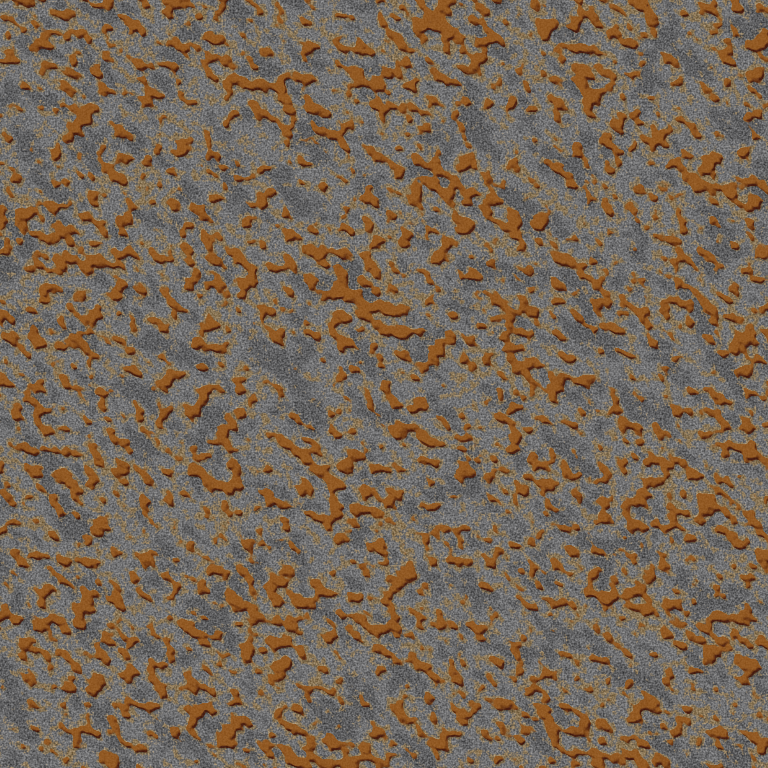
A Shadertoy shader for this texture:

```glsl
const vec3 STEEL = vec3(0.45, 0.45, 0.455);
const vec3 DARK_STEEL = vec3(0.345, 0.345, 0.35);
const vec3 TAN_STAIN = vec3(0.53, 0.45, 0.325);
const vec3 RUST = vec3(0.57, 0.35, 0.14);
const vec3 BROWN_RUST = vec3(0.45, 0.245, 0.09);
const vec3 RUST_SHADOW = vec3(0.28, 0.115, 0.07);
const vec2 STREAK_DIR = vec2(0.78, -0.626);
const vec2 LIGHT_DIR = vec2(-0.5, 0.866);
const float RUST_LEVEL = 0.19;

// Unit gradient for a lattice cell, from an integer hash
vec2 cellGradient(vec2 cell) {
    uvec2 c = uvec2(ivec2(cell));
    uint n = c.x * 1597334677u ^ c.y * 3812015801u;
    n = (n ^ (n >> 15u)) * 2246822519u;
    n = (n ^ (n >> 13u)) * 3266489917u;
    n ^= n >> 16u;
    float angle = float(n & 65535u) / 65536.0 * 6.28319;
    return vec2(cos(angle), sin(angle));
}

float gradientNoise(vec2 p) {
    vec2 cell = floor(p), f = p - cell;
    vec2 w = f * f * f * (f * (f * 6.0 - 15.0) + 10.0);
    vec2 e = vec2(1.0, 0.0);
    float a = dot(cellGradient(cell), f);
    float b = dot(cellGradient(cell + e.xy), f - e.xy);
    float c = dot(cellGradient(cell + e.yx), f - e.yx);
    float d = dot(cellGradient(cell + e.xx), f - e.xx);
    return mix(mix(a, b, w.x), mix(c, d, w.x), w.y);
}

// Rotated coordinates, scaled separately along and across the streaks
vec2 streakSpace(vec2 p, float along, float across) {
    vec2 normalDir = vec2(-STREAK_DIR.y, STREAK_DIR.x);
    return vec2(dot(p, STREAK_DIR) * along, dot(p, normalDir) * across);
}

// Raised rust: small lumps gathered into broad slanted streaks
float rustHeight(vec2 p) {
    float streaks = gradientNoise(streakSpace(p, 6.0, 15.0) + 31.7);
    float lumps = gradientNoise(streakSpace(p, 40.0, 60.0));
    float ragged = gradientNoise(streakSpace(p, 88.0, 115.0) + 9.3);
    return lumps + 0.38 * ragged + 0.42 * streaks;
}

float grainNoise(vec2 p) {
    return gradientNoise(p * 333.0 + 5.1) + gradientNoise(p * 471.0 + 71.3);
}

// Speckled steel with darker patches and tan stains around the rust
vec3 groundColor(vec2 p, float height, float grain) {
    float patches = gradientNoise(streakSpace(p, 14.0, 28.0) + 17.9)
                  + 0.6 * gradientNoise(streakSpace(p, 55.0, 85.0) + 43.1);
    float ragged = gradientNoise(p * 130.0 + 3.7);
    float darkness = smoothstep(0.0, 0.45, patches - 0.35 * height);
    float stain = height + 0.55 * ragged - 0.35 * patches + 0.22 * grain;
    vec3 steel = mix(STEEL, DARK_STEEL, 0.8 * darkness);
    return mix(steel, TAN_STAIN, smoothstep(-0.12, 0.22, stain));
}

// Orange tops falling to dark red on the side away from the light
vec3 rustColor(float height, float relief, float tone) {
    float rim = 1.0 - smoothstep(RUST_LEVEL + 0.08, RUST_LEVEL + 0.4, height);
    float shade = smoothstep(-0.04, 0.3, relief) * rim;
    vec3 color = mix(RUST, BROWN_RUST, smoothstep(0.0, 0.5, shade + 0.3 * tone));
    return mix(color, RUST_SHADOW, smoothstep(0.35, 0.9, shade));
}

void mainImage(out vec4 fragColor, in vec2 fragCoord) {
    vec2 p = fragCoord / iResolution.y + 2.0;
    vec2 lightStep = LIGHT_DIR * 0.0022;

    // Surface height and its slope toward the light
    float height = rustHeight(p);
    float relief = rustHeight(p + lightStep) - rustHeight(p - lightStep);
    float grain = grainNoise(p);

    // Ground, with contact shadows and pale rims beside the lumps
    vec3 ground = groundColor(p, height, grain) + 0.17 * grain;
    float nearRust = smoothstep(RUST_LEVEL - 0.22, RUST_LEVEL, height);
    ground *= 1.0 - 0.3 * nearRust * smoothstep(0.08, 0.32, relief);
    ground += 0.07 * nearRust * smoothstep(0.1, 0.3, -relief);

    // Smoother rust on top
    float tone = gradientNoise(p * 45.0 + 12.6);
    vec3 rust = rustColor(height, relief, tone) + 0.045 * grain;
    float coverage = smoothstep(RUST_LEVEL - 0.045, RUST_LEVEL + 0.045, height);
    fragColor = vec4(clamp(mix(ground, rust, coverage), 0.0, 1.0), 1.0);
}
```
